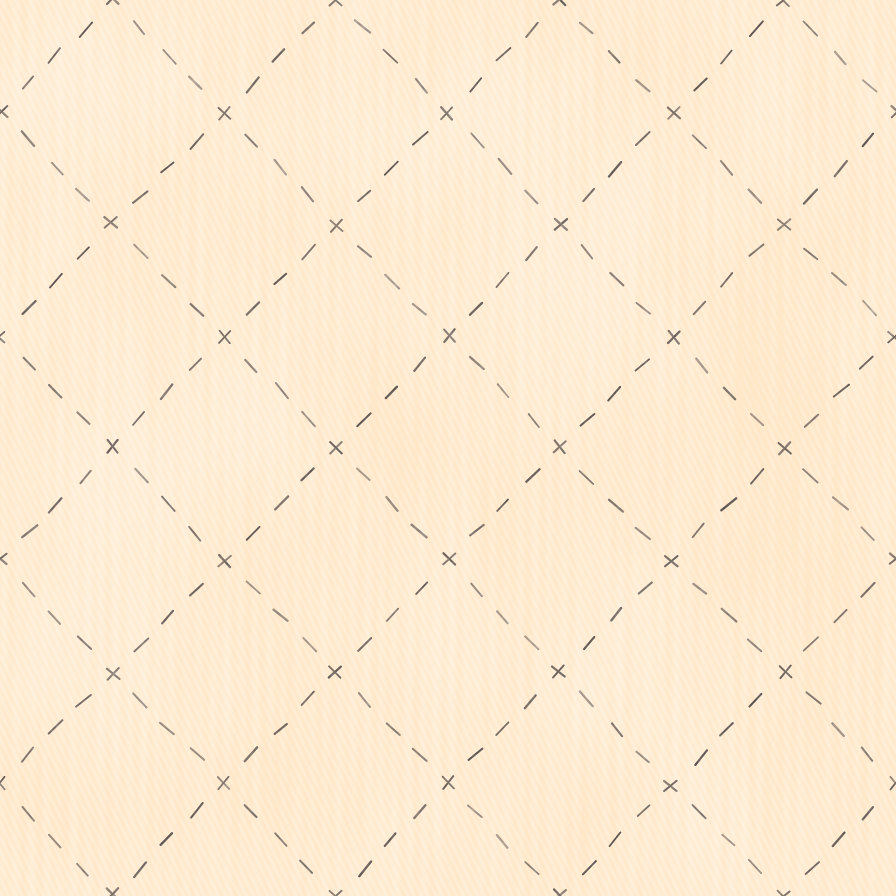
Write a Shadertoy shader that draws this pattern.

```glsl
// Hand-drawn diamond lattice on cream ribbed cloth: crosses at the nodes and three
// dashes per edge. Each mark is a jittered segment distance in a rotated grid;
// the cloth is a fine twill with wrapped gradient noise, so the tile is seamless.

const float TAU = 6.2831853;
const float REPEATS = 4.0;            // diamonds across and down
const float MARKS_PER_EDGE = 4.0;     // one cross arm and three dashes
const float DASH_HALF = 0.0098;       // half lengths and widths in canvas units
const float CROSS_HALF = 0.0090;
const float STROKE_HALF = 0.00115;
const float SHIFT = 0.0022;           // hand placement error
const float TILT = 0.13;              // hand angle error, radians
const float RIBS = 128.0;             // cloth ribs across
const float TWILL_ROWS = 64.0;
const vec3 CLOTH_DEEP = vec3(1.0, 0.905, 0.780);
const vec3 CLOTH_PALE = vec3(1.0, 0.945, 0.870);
const vec3 INK = vec3(0.36, 0.33, 0.32);
const float RISING_INK = 0.84;        // opacity of strokes leaning up to the right
const float FALLING_INK = 0.64;       // opacity of strokes leaning down to the right

float hash(vec2 cell, float seed) {
    uvec3 v = uvec3(ivec3(vec3(cell, seed)));
    uint h = v.x * 1597334673u ^ v.y * 3812015801u ^ v.z * 2798796415u;
    h = (h ^ (h >> 16)) * 2246822519u;
    h = (h ^ (h >> 13)) * 3266489917u;
    h ^= h >> 16;
    return float(h >> 8) / 16777216.0;
}

float cornerSlope(vec2 cell, vec2 offset, vec2 period, float seed) {
    float angle = TAU * hash(mod(cell, period), seed);
    return dot(vec2(cos(angle), sin(angle)), offset);
}

// Gradient noise over the canvas that wraps after `period` cells.
float wrappedNoise(vec2 uv, vec2 period, float seed) {
    vec2 p = uv * period, i = floor(p), f = p - i;
    vec2 w = f * f * f * (f * (f * 6.0 - 15.0) + 10.0);
    vec2 e = vec2(1.0, 0.0);
    float low = mix(cornerSlope(i, f, period, seed),
                    cornerSlope(i + e.xy, f - e.xy, period, seed), w.x);
    float high = mix(cornerSlope(i + e.yx, f - e.yx, period, seed),
                     cornerSlope(i + e.xx, f - e.xx, period, seed), w.x);
    return mix(low, high, w.y);
}

vec3 cloth(vec2 uv) {
    float twill = sin(TAU * (RIBS * uv.x + TWILL_ROWS * uv.y));
    float rib = sin(TAU * RIBS * 0.5 * uv.x);
    float streak = wrappedNoise(uv, vec2(96.0, 6.0), 1.0);
    float blotch = wrappedNoise(uv, vec2(4.0, 3.0), 2.0)
                 + 0.5 * wrappedNoise(uv, vec2(11.0, 7.0), 3.0);
    float tone = 0.5 + 0.25 * twill + 0.12 * rib + 0.35 * streak + 0.45 * blotch;
    return mix(CLOTH_DEEP, CLOTH_PALE, clamp(tone, 0.0, 1.0));
}

// Ink coverage of the nearest mark on one family of diagonals.
float strokes(vec2 uv, bool rising, float pixel) {
    vec2 p = uv * REPEATS;
    vec2 diagonal = vec2(p.x + p.y, p.x - p.y) - 0.5;
    vec2 q = rising ? diagonal : diagonal.yx;       // x along, y across
    vec2 center = vec2(round(q.x * MARKS_PER_EDGE) / MARKS_PER_EDGE, round(q.y));
    vec2 d = (q - center) / (REPEATS * sqrt(2.0));

    // Wrapped canvas identity; both arms of a cross share it.
    vec2 ab = rising ? center : center.yx;
    vec2 spot = vec2(ab.x + ab.y + 1.0, ab.x - ab.y) * MARKS_PER_EDGE;
    vec2 id = mod(round(spot), REPEATS * 2.0 * MARKS_PER_EDGE);
    bool cross = abs(center.x - round(center.x)) < 0.1;
    float family = rising ? 0.0 : 10.0;

    // Shift in canvas axes, then tilt each stroke by itself.
    vec2 shift = (vec2(hash(id, 4.0), hash(id, 5.0)) - 0.5) * 2.0 * SHIFT;
    vec2 along = normalize(vec2(1.0, rising ? 1.0 : -1.0));
    vec2 across = vec2(along.y, -along.x) * (rising ? 1.0 : -1.0);
    d -= vec2(dot(shift, along), dot(shift, across));
    float tilt = (hash(id, 6.0 + family) - 0.5) * 2.0 * TILT;
    d = mat2(cos(tilt), -sin(tilt), sin(tilt), cos(tilt)) * d;

    float halfLength = cross ? CROSS_HALF
                             : DASH_HALF * mix(0.88, 1.12, hash(id, 7.0 + family));
    float halfWidth = STROKE_HALF * mix(0.85, 1.15, hash(id, 8.0 + family));
    float dist = length(vec2(max(abs(d.x) - halfLength, 0.0), d.y)) - halfWidth;
    float coverage = 1.0 - smoothstep(-0.6 * pixel, 0.6 * pixel, dist);

    // Uneven pressure per stroke and worn grain.
    float strength = cross ? 0.76 : (rising ? RISING_INK : FALLING_INK);
    strength += 0.26 * (hash(id, 9.0 + family) - 0.5);
    strength += 0.16 * wrappedNoise(uv, vec2(160.0), 30.0);
    return coverage * clamp(strength, 0.0, 1.0);
}

void mainImage(out vec4 fragColor, in vec2 fragCoord) {
    vec2 uv = fragCoord / iResolution.xy;
    float pixel = 1.0 / min(iResolution.x, iResolution.y);
    float ink = max(strokes(uv, true, pixel), strokes(uv, false, pixel));
    fragColor = vec4(mix(cloth(uv), INK, ink), 1.0);
}
```
